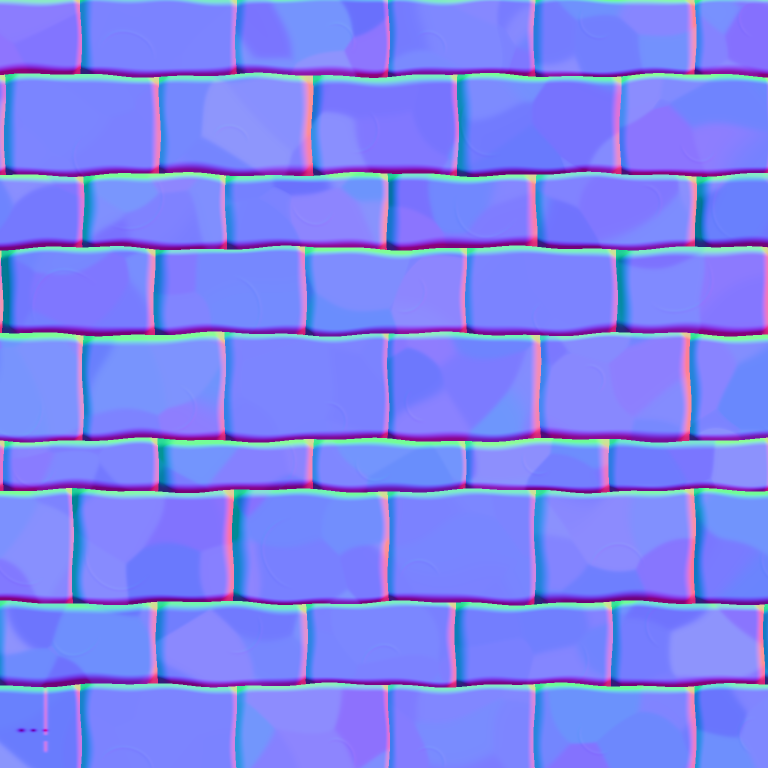
This texture map is drawn by a WebGL 2 fragment shader. Its source:

```glsl
#version 300 es
precision highp float;
// Tangent-space normal map of a coursed stone wall: nine rows of about five blocks.
// Each block gets four bevels of random strength, a face of soft cellular facets,
// and a faint curved scratch; the summed slopes become a unit normal.

uniform vec2 u_resolution;
out vec4 outColor;

const int ROWS = 9;
const float BLOCK_WIDTH = 0.2;
// Heights of the bed joints, bottom to top.
const float BED[10] = float[10](-0.03, 0.108, 0.215, 0.361, 0.427,
                                0.565, 0.677, 0.773, 0.902, 1.004);

vec2 hash2(vec2 p) {
    vec3 q = fract(p.xyx * vec3(0.1031, 0.1030, 0.0973));
    q += dot(q, q.yzx + 33.33);
    return fract((q.xx + q.yz) * q.zy);
}

// Wavering horizontal joint under the given row.
float bedJoint(int row, float x) {
    float phase = float(row % 8);
    return BED[row] + 0.0022 * sin(x * 23.0 + phase * 4.0)
                    + 0.0012 * sin(x * 61.0 + phase * 7.0);
}

// Wavering vertical joint left of the given column; alternate rows shift by half.
float sideJoint(float row, float column, float y) {
    float shift = 0.5 * (1.0 - mod(row, 2.0));
    float jitter = hash2(vec2(mod(column, 5.0) + 3.0, row + 11.0)).x - 0.65;
    return (column + shift) * BLOCK_WIDTH + 0.018 * jitter + 0.003
         + 0.0014 * sin(y * 55.0 + column * 3.0 + row * 5.0);
}

// Steep at the joint, fading to the flat face over the width.
float bevel(float dist, float width, float strength) {
    return strength * (1.0 - smoothstep(0.15 * width, width, dist));
}

// Soft cellular noise: each cell is a facet with its own tilt.
vec2 facetTilt(vec2 p, float sharpness) {
    p += 0.12 * sin(p.yx * 3.1 + 1.3 * sin(p * 1.7));
    vec2 cell = floor(p), sum = vec2(0.0);
    float total = 0.0;
    for (int j = -1; j <= 1; j++)
        for (int i = -1; i <= 1; i++) {
            vec2 id = cell + vec2(i, j);
            vec2 away = id + hash2(id) - p;
            float weight = exp(-sharpness * dot(away, away));
            vec2 tilt = hash2(id + 71.0) - 0.5;
            sum += weight * tilt;
            total += weight;
        }
    return sum / max(total, 1e-9);
}

// Slope of a shallow groove along part of a circle.
vec2 arcScratch(vec2 p, float radius, float angle) {
    float reach = length(p);
    vec2 dir = p / max(reach, 1e-4);
    float across = (reach - radius) / 0.0022;
    float span = smoothstep(0.1, 0.8, dot(dir, vec2(cos(angle), sin(angle))));
    return dir * across * exp(-across * across) * span;
}

// Small chipped flaw: a broken upright ridge and a row of pits.
vec2 flawSlope(vec2 p) {
    float broken = smoothstep(0.018, 0.024, p.y) * (1.0 - smoothstep(0.098, 0.108, p.y))
                 * smoothstep(0.002, 0.006, abs(p.y - 0.039));
    vec2 slope = vec2(0.75 * broken * exp(-pow((p.x - 0.0595) / 0.003, 2.0)), 0.0);
    for (int i = 0; i < 3; i++) {
        vec2 q = (p - vec2(0.028 + 0.0155 * float(i), 0.049)) / vec2(0.005, 0.0025);
        slope.y -= 0.95 * exp(-dot(q, q) * (1.0 + 0.5 * float(i)));
    }
    return slope;
}

vec3 wallNormal(vec2 p) {
    // Locate the block.
    int row = 0;
    for (int i = 1; i < ROWS; i++)
        if (p.y > bedJoint(i, p.x)) row = i;
    float course = float(row % 8);
    float column = floor(p.x / BLOCK_WIDTH - 0.5 * (1.0 - mod(course, 2.0)));
    if (p.x < sideJoint(course, column, p.y)) column -= 1.0;
    else if (p.x > sideJoint(course, column + 1.0, p.y)) column += 1.0;

    // Distances to its sides, with rounded corners.
    float left = p.x - sideJoint(course, column, p.y);
    float right = sideJoint(course, column + 1.0, p.y) - p.x;
    float bottom = p.y - bedJoint(row, p.x);
    float top = bedJoint(row + 1, p.x) - p.y;
    float sideRound = 0.004 * exp(-min(bottom, top) / 0.005);
    float bedRound = 0.003 * exp(-min(left, right) / 0.005);

    // Bevels of uneven strength.
    vec2 block = vec2(mod(column, 5.0), course);
    vec2 sideRand = hash2(block + 5.0), bedRand = hash2(block + 29.0);
    float chip = 1.0 + 0.12 * sin(p.x * 47.0 + course * 3.0) + 0.1 * sin(p.y * 71.0 + column);
    float toLeft = bevel(left - sideRound, mix(0.012, 0.024, sideRand.x) * chip, mix(0.5, 1.0, sideRand.x));
    float toRight = bevel(right - sideRound, mix(0.008, 0.016, sideRand.y) * chip, mix(0.65, 0.95, sideRand.y));
    float toTop = bevel(top - bedRound, mix(0.009, 0.014, bedRand.x) * chip, mix(0.75, 0.97, bedRand.x));
    float toBottom = bevel(bottom - bedRound, mix(0.010, 0.015, bedRand.y) * chip, 0.97);
    vec2 slope = vec2(toRight - toLeft, toTop - toBottom);

    // Worn face.
    vec2 seed = hash2(block + 47.0);
    float roughness = 0.30 * smoothstep(0.0, 0.35, seed.y);
    slope += roughness * facetTilt(p * 11.0 + seed * 37.0, 26.0);
    vec2 center = vec2(left, bottom) - vec2(0.04 + 0.1 * seed.x, 0.02 + 0.06 * seed.y);
    slope += 0.10 * arcScratch(center, 0.02 + 0.03 * sideRand.x, 6.28 * bedRand.x);
    slope += vec2(-0.03, 0.03) + flawSlope(p);

    slope *= min(1.0, 0.985 / max(length(slope), 1e-4));
    return vec3(slope, sqrt(1.0 - dot(slope, slope)) - 0.25 * toBottom * toBottom);
}

void main() {
    // Four samples smooth the joints.
    vec3 normal = vec3(0.0);
    for (int i = 0; i < 4; i++) {
        vec2 offset = vec2(i % 2, i / 2) * 0.5 - 0.25;
        normal += 0.25 * wallNormal((gl_FragCoord.xy + offset) / u_resolution);
    }
    outColor = vec4(0.5 + 0.5 * normal, 1.0);
}
```
